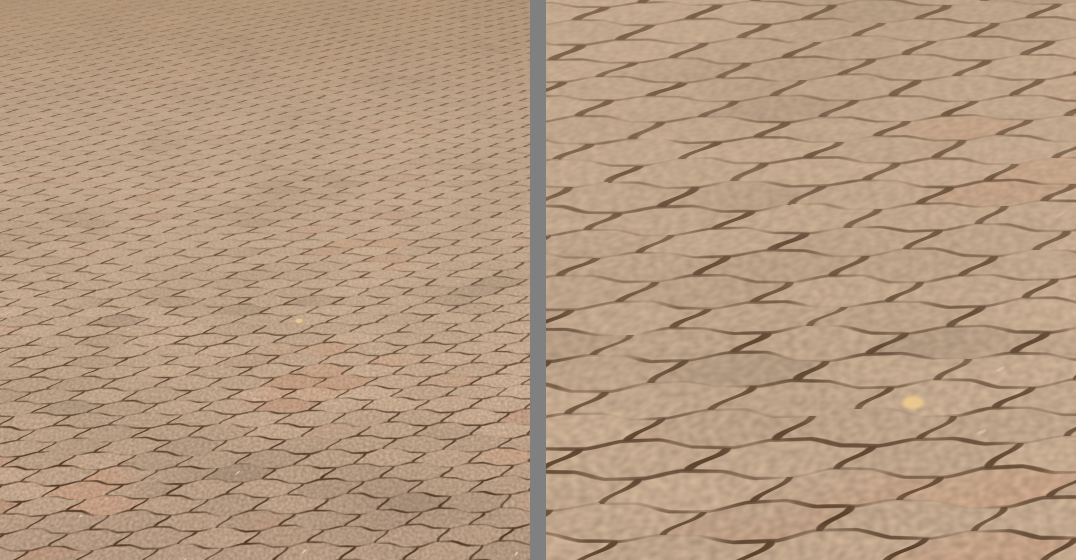
Left, the full canvas; right, a detail of the centre.
A WebGL 1 fragment shader for this texture:

```glsl
precision highp float;
// Interlocking clay pavers on a plaza receding towards a horizon above the frame.
// Each pixel is projected to the ground, where a staggered grid is bent into
// bulging stones with leaning end joints; tint, grain and grit vary the stones.

uniform vec2 u_resolution;

const float PI = 3.14159265;
const vec2 VANISH = vec2(0.85, 1.56);       // vanishing point, canvas heights
const vec2 STONE_DENSITY = vec2(13.3, 75.0); // stones across, rows in depth
const float ROW_TILT = 0.04;
const float BULGE = 0.13;
const float JOINT_LEAN = 0.20;

const vec3 SAND = vec3(0.752, 0.650, 0.547);
const vec3 NEAR_CLAY = vec3(0.710, 0.602, 0.512);
const vec3 FAR_BROWN = vec3(0.685, 0.575, 0.460);
const vec3 RED_CLAY = vec3(0.745, 0.575, 0.470);
const vec3 GREY_CLAY = vec3(0.635, 0.540, 0.460);
const vec3 JOINT = vec3(0.27, 0.175, 0.095);
const vec3 GRIT = vec3(0.90, 0.84, 0.75);
const vec3 LEAF = vec3(0.93, 0.79, 0.55);

float hash(vec2 p) {
  vec3 q = fract(vec3(p.xyx) * 0.1031);
  q += dot(q, q.yzx + 33.33);
  return fract((q.x + q.y) * q.z);
}

float cornerSlope(vec2 cell, vec2 offset) {
  float angle = 2.0 * PI * hash(cell);
  return dot(vec2(cos(angle), sin(angle)), offset);
}

float gradientNoise(vec2 p) {
  vec2 i = floor(p), f = fract(p);
  vec2 w = f * f * f * (f * (f * 6.0 - 15.0) + 10.0);
  vec2 e = vec2(1.0, 0.0);
  float low = mix(cornerSlope(i, f), cornerSlope(i + e, f - e), w.x);
  float high = mix(cornerSlope(i + e.yx, f - e.yx), cornerSlope(i + 1.0, f - 1.0), w.x);
  return mix(low, high, w.y);
}

// Line coverage that fades to its mean when thinner than the sample footprint.
float lineCoverage(float dist, float halfWidth, float footprint) {
  float reach = max(halfWidth, 0.5 * footprint);
  float edge = 1.0 - smoothstep(reach - 0.7 * footprint, reach + 0.7 * footprint, dist);
  return edge * min(1.0, 2.0 * halfWidth / footprint);
}

float edgeDistance(float t) {
  return min(t, 1.0 - t);
}

// Ground point to paver coordinates: rows bulge, end joints lean.
vec2 bendToPavers(vec2 g) {
  float wave = clamp(1.5 * cos(2.0 * PI * g.x), -1.0, 1.0);
  float y = g.y - BULGE * wave * cos(PI * g.y);
  float t = fract(y);
  float lean = mix(t, smoothstep(0.1, 0.9, t), 0.6) - 0.5;
  return vec2(g.x - JOINT_LEAN * lean + 0.5 * mod(floor(y), 2.0), y);
}

vec3 stoneColour(vec2 id, vec2 ground, float height) {
  vec3 c = mix(NEAR_CLAY, SAND, smoothstep(0.0, 0.45, height));
  c = mix(c, FAR_BROWN, 0.8 * smoothstep(0.72, 1.05, height));
  // Broad stains group red and grey stones together.
  float patchTone = gradientNoise(ground * vec2(0.34, 0.12) + 7.3);
  float pick = hash(id + 11.0) + 0.6 * patchTone;
  float contrast = mix(1.0, 0.35, smoothstep(0.3, 0.8, height));
  c = mix(c, RED_CLAY, 0.55 * contrast * smoothstep(0.92, 1.12, pick));
  c = mix(c, GREY_CLAY, 0.45 * contrast * smoothstep(0.16, -0.12, pick));
  return c * (1.0 + contrast * (0.06 * (hash(id + 47.0) - 0.5) + 0.06 * patchTone));
}

void main() {
  vec2 uv = gl_FragCoord.xy / u_resolution.y;
  float pixel = 1.0 / u_resolution.y;

  // Perspective projection and the size of one pixel on the ground.
  float drop = VANISH.y - uv.y;
  vec2 ground = vec2(uv.x - VANISH.x, 1.0) * STONE_DENSITY / drop;
  ground.y -= ROW_TILT * ground.x;
  ground.x += 0.07 * gradientNoise(ground * 0.8);
  ground.y += 0.20 * gradientNoise(ground * vec2(0.9, 0.4) + 31.0);
  vec2 foot = 1.4 * pixel * STONE_DENSITY / vec2(drop, drop * drop);

  vec2 paver = bendToPavers(ground);
  vec2 id = floor(paver);
  vec2 local = fract(paver);

  // Stone surface with fine grain that softens with distance.
  float nearness = 1.0 - smoothstep(0.15, 0.85, uv.y);
  vec3 colour = stoneColour(id, ground, uv.y);
  float grain = gradientNoise(ground * vec2(17.0, 5.0));
  grain += 0.9 * gradientNoise(uv * 170.0);
  colour *= 1.0 + grain * mix(0.04, 0.115, nearness);

  // Long joints are thin and broken; end joints are wide and deep.
  float wear = clamp(0.5 + 0.8 * gradientNoise(ground * vec2(2.1, 1.1) + 5.0), 0.0, 1.0);
  float rowJoint = lineCoverage(edgeDistance(local.y), 0.03 + 0.05 * wear, foot.y);
  float endFoot = length(vec2(foot.x, 1.5 * JOINT_LEAN * foot.y));
  float farWidth = 0.030 * smoothstep(0.25, 0.9, uv.y);
  float endJoint = lineCoverage(edgeDistance(local.x), 0.017 + 0.016 * wear + farWidth, endFoot);
  float blur = smoothstep(0.42, 0.85, foot.y + 0.25 * (0.45 - uv.x));
  endJoint = mix(endJoint, 0.06, blur);
  float rowDepth = mix(0.28, 0.85, nearness) * smoothstep(0.05, 0.85, wear);
  float endDepth = mix(0.55, 0.95, nearness) * mix(0.65, 1.0, wear);
  float groove = max(rowJoint * rowDepth, endJoint * endDepth);
  colour = mix(colour, JOINT, clamp(groove, 0.0, 0.95));

  // Pale grit on a few near stones, and one fallen leaf.
  vec2 gritCentre = 0.2 + 0.6 * vec2(hash(id + 3.0), hash(id + 71.0));
  float gritRadius = length((local - gritCentre) * vec2(1.0, 0.28));
  float grit = smoothstep(0.030, 0.010, gritRadius) * step(0.92, hash(id + 19.0));
  colour = mix(colour, GRIT, 0.75 * grit * nearness);
  float leaf = length((uv - vec2(0.534, 0.427)) * vec2(1.0, 1.8));
  colour = mix(colour, LEAF, 0.9 * smoothstep(0.009, 0.004, leaf));

  gl_FragColor = vec4(clamp(colour, 0.0, 1.0), 1.0);
}
```
